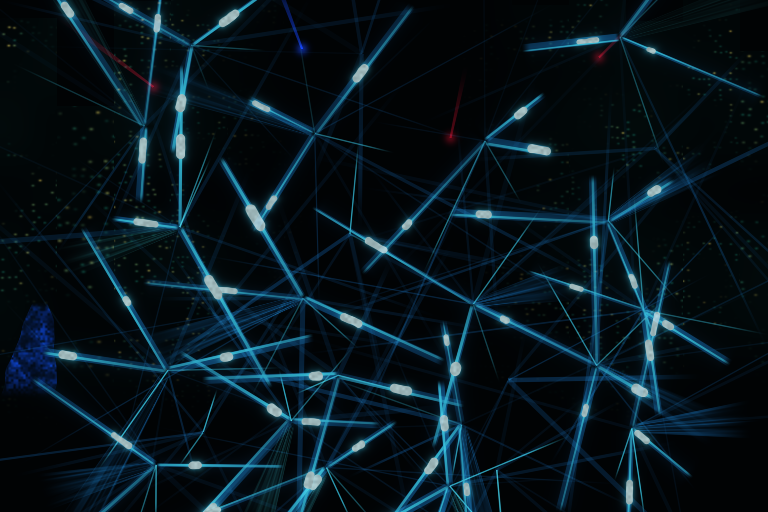
Write a WebGL 1 fragment shader that draws this background.

```glsl
precision highp float;
// Night scene of a glowing space frame: struts fan out from shared joints that
// lie around a hub, drawn as faint web, streaked sheets, hairlines and lit
// tubes with white lamps, over dim towers of windows.
uniform vec2 u_resolution;

#define HUB vec2(0.80, 0.46)
#define WEB_COUNT 156
#define SHEET_COUNT 15
#define HAIR_COUNT 44
#define TUBE_COUNT 57
#define DEEP_BLUE vec3(0.025, 0.125, 0.22)
#define MID_BLUE vec3(0.05, 0.27, 0.46)
#define TEAL vec3(0.06, 0.21, 0.22)
#define CYAN vec3(0.16, 0.58, 0.67)
#define LAMP_WHITE vec3(0.62, 0.72, 0.73)

vec4 hash4(float n) {
  vec4 v = fract(n * vec4(0.1031, 0.1030, 0.0973, 0.1099));
  v += dot(v, v.wzxy + 33.33);
  return fract((v.xxyz + v.yzzw) * v.zywx);
}

float hash2(vec2 c) {
  vec3 v = fract(c.xyx * 0.1031);
  v += dot(v, v.yzx + 33.33);
  return fract((v.x + v.y) * v.z);
}

float noise(vec2 p) {
  vec2 c = floor(p), f = fract(p);
  f = f * f * (3.0 - 2.0 * f);
  return mix(mix(hash2(c), hash2(c + vec2(1.0, 0.0)), f.x),
             mix(hash2(c + vec2(0.0, 1.0)), hash2(c + 1.0), f.x), f.y);
}

// Smooth-edged coverage of everything closer than w.
float cover(float d, float w) {
  float soft = 0.6 / u_resolution.y;
  return 1.0 - smoothstep(w - soft, w + soft, d);
}

vec3 screen(vec3 base, vec3 light) {
  return base + light * (1.0 - base);
}

// Evenly scattered joints, denser toward the bottom.
vec2 joint(float k) {
  vec2 u = fract(vec2(0.7549, 0.5698) * k + 0.3);
  return vec2(1.5 * mix(u.x, 0.66, 0.22), 0.05 + 0.88 * pow(u.y, 1.6));
}

// Position along (x) and across (y) a strut that leaves joint k, turned by a
// from the ray that runs outward from the hub.
vec2 strutSpace(vec2 p, float k, float a) {
  vec2 start = joint(k), ray = normalize(start - HUB);
  ray = vec2(ray.x * cos(a) - ray.y * sin(a), ray.x * sin(a) + ray.y * cos(a));
  vec2 q = p - start;
  return vec2(dot(q, ray), ray.x * q.y - ray.y * q.x);
}

vec3 city(vec2 p) {
  float side = smoothstep(0.12, 0.5, abs(p.x - 0.75)) * smoothstep(0.15, 0.45, p.y);
  float tower = hash2(vec2(floor(p.x * 9.0), 4.0));
  float built = side * step(p.y, 0.75 + 0.4 * tower);
  vec2 grid = p * mix(60.0, 105.0, tower), cell = floor(grid);
  float pick = hash2(cell + 7.0);
  float lit = step(0.72, pick) * smoothstep(0.35, 0.75, noise(p * 13.0));
  vec2 f = fract(grid) - 0.35 - 0.3 * vec2(hash2(cell + 53.0), hash2(cell + 91.0));
  vec3 tint = mix(vec3(0.03, 0.17, 0.14), vec3(0.50, 0.42, 0.16), pow(hash2(cell + 31.0), 4.0));
  vec3 col = vec3(0.003, 0.010, 0.015) + vec3(0.004, 0.030, 0.028) * built * noise(p * 8.0);
  return col + tint * lit * built * exp(-14.0 * dot(f, f * vec2(1.0, 1.8)));
}

// Red and blue searchlights, and a mottled blue figure of light at the left.
vec3 accents(vec2 p) {
  vec3 col = vec3(0.0);
  for (int i = 0; i < 4; i++) {
    float k = float(i), a = 2.5 - 0.57 * k;
    vec2 q = p - vec2(0.30 + 0.29 * k, 0.83 + 0.1 * sin(k * 2.3));
    float t = dot(q, vec2(cos(a), sin(a))), s = abs(q.y * cos(a) - q.x * sin(a));
    float reach = 0.25 - 0.05 * k;
    vec3 tint = i == 1 ? vec3(0.04, 0.13, 0.5) : vec3(0.30, 0.02, 0.06);
    float beam = cover(s, 0.002 + 0.02 * max(t, 0.0)) * step(0.0, t);
    col += tint * (beam * (1.0 - smoothstep(0.0, reach, t)) + exp(-dot(q, q) * 8000.0));
  }
  float rise = (p.y - 0.22) / 0.19;
  float halfWidth = 0.05 - 0.035 * rise * rise + 0.016 * (noise(p * 32.0) - 0.5);
  float figure = cover(abs(p.x - 0.05 - 0.03 * rise), halfWidth);
  figure *= smoothstep(0.0, 0.3, rise) * (1.0 - smoothstep(0.92, 1.0, rise));
  return col + vec3(0.02, 0.11, 0.36) * figure * (0.2 + noise(p * 60.0) * noise(p * 210.0) * 2.2);
}

void main() {
  vec2 p = gl_FragCoord.xy / u_resolution.y;
  vec3 col = city(p) + accents(p);
  float dim = 1.0 - 0.5 * smoothstep(0.5, 0.9, p.y);

  // Faint web: six long struts from each joint.
  for (int i = 0; i < WEB_COUNT; i++) {
    vec4 g = hash4(float(i) + 301.0);
    vec2 q = strutSpace(p, floor(float(i) / 6.0), 6.28 * g.w);
    float reach = 0.2 + 0.5 * g.x;
    float fade = step(0.0, q.x) * (1.0 - smoothstep(reach * 0.6, reach, q.x));
    float light = (0.25 + 0.9 * g.z * g.z) * dim;
    col = screen(col, DEEP_BLUE * light * fade * cover(abs(q.y), 0.0012 + 0.004 * g.y * g.y));
  }

  // Widening translucent sheets with fine streaks.
  for (int i = 0; i < SHEET_COUNT; i++) {
    vec4 g = hash4(float(i) + 521.0);
    vec2 q = strutSpace(p, float(i), 1.4 * (g.w - 0.5));
    float reach = 0.2 + 0.25 * g.x, t = q.x / reach;
    float width = 0.008 + 0.03 * max(t, 0.0);
    float streak = noise(vec2(q.y / width * 8.0, float(i) * 5.0 + t));
    float mask = cover(abs(q.y), width) * smoothstep(0.0, 0.08, t) * (1.0 - smoothstep(0.5, 1.0, t));
    vec3 tint = mix(MID_BLUE * 0.8, TEAL, step(0.62, g.y));
    col = screen(col, tint * mask * dim * (0.1 + 1.1 * streak * streak));
  }

  // Crisp hairlines.
  for (int i = 0; i < HAIR_COUNT; i++) {
    vec4 g = hash4(float(i) + 733.0);
    vec2 q = strutSpace(p, floor(float(i) / 2.0), 6.28 * g.w);
    float reach = 0.08 + 0.22 * g.x;
    float fade = step(0.0, q.x) * (1.0 - smoothstep(reach * 0.6, reach, q.x));
    col = screen(col, CYAN * (0.35 + 0.75 * g.y) * dim * fade * cover(abs(q.y), 0.0013));
  }

  // Lit tubes, three from each joint: blue body, cyan edge line, white lamp.
  for (int i = 0; i < TUBE_COUNT; i++) {
    float k = floor(float(i) / 3.0), slot = float(i) - 3.0 * k;
    vec4 g = hash4(float(i) + 953.0), h = hash4(float(i) + 829.0);
    vec2 q = strutSpace(p, k, 2.5 * slot + 1.1 * (g.w - 0.5));
    float reach = 0.12 + 0.28 * g.x, width = 0.003 + 0.006 * g.y;
    float fade = smoothstep(0.0, 0.01, q.x) * (1.0 - smoothstep(reach - 0.02, reach, q.x));
    vec2 l = vec2(q.x - reach * (0.15 + 0.7 * h.x), q.y);
    float glow = (0.3 + 0.7 * exp(-abs(l.x) * 7.0)) * (0.6 + 0.4 * h.w);
    float edge = cover(abs(q.y - width * (g.z - 0.5) * 1.4), 0.0013 + 0.0018 * h.y);
    col = screen(col, DEEP_BLUE * 0.4 * fade * exp(-abs(q.y) * 90.0));
    col = screen(col, MID_BLUE * fade * glow * cover(abs(q.y), width));
    col = mix(col, max(col, CYAN * 1.15), fade * min(glow * 1.25, 1.0) * edge);
    float lamp = length(vec2(max(abs(l.x) - 0.003 - 0.016 * h.z, 0.0), l.y));
    float radius = 0.0045 + 0.0055 * h.y + 0.002 * (noise(p * 90.0) - 0.5);
    col = screen(col, CYAN * 0.45 * exp(-max(lamp - radius, 0.0) * 200.0));
    col = mix(col, LAMP_WHITE * (0.9 + 0.2 * noise(p * 170.0)), cover(lamp, radius));
  }
  gl_FragColor = vec4(col, 1.0);
}
```
